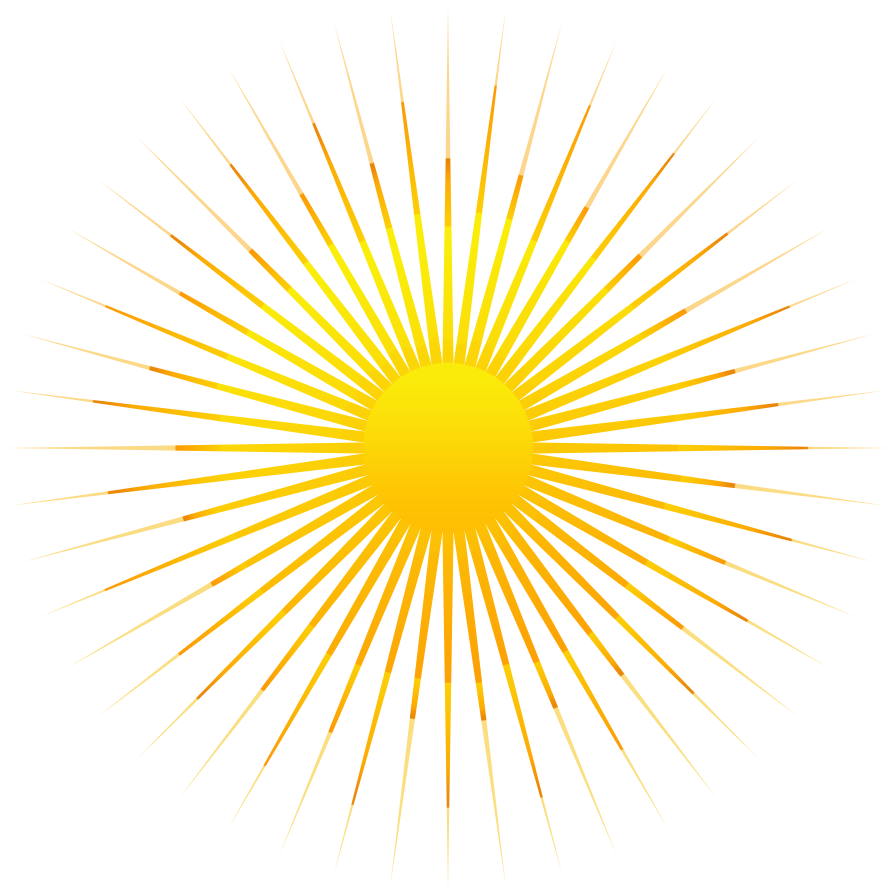
This background is drawn by a Shadertoy shader. Its source:

```glsl
// A yellow sun disc with a burst of thin tapering rays on white.
// Polar repetition folds the plane into one ray; each ray is coloured in
// three radial bands, with hashed joints, and a warm vertical gradient.

#define RAY_COUNT 48.0
#define DISC_RADIUS 0.095
#define RAY_TIP 0.491
#define RAY_HALF_WIDTH 0.0062
#define INNER_END 0.257
#define LONG_BAND 0.393
#define SHORT_BAND 0.326
#define JOINT_JITTER 0.045

const float TAU = 6.2831853;
const vec3 LEMON = vec3(0.98, 0.93, 0.04);
const vec3 GOLD = vec3(0.99, 0.78, 0.02);
const vec3 ORANGE = vec3(0.99, 0.60, 0.02);
const vec3 AMBER = vec3(0.91, 0.53, 0.03);
const vec3 PEACH = vec3(0.99, 0.84, 0.55);
const vec3 CREAM = vec3(0.98, 0.87, 0.50);

float hash(float n) {
    return fract(sin(n * 127.1 + 11.7) * 43758.5453);
}

// Lemon to gold to orange as t runs from 0 to 1.
vec3 warmRamp(float t) {
    t = clamp(t, 0.0, 1.0);
    return t < 0.5 ? mix(LEMON, GOLD, t * 2.0) : mix(GOLD, ORANGE, t * 2.0 - 1.0);
}

// Share of a pixel, centred at distance d, covered by a strip.
float stripCoverage(float d, float halfWidth, float px) {
    float high = min(d + 0.5 * px, halfWidth);
    float low = max(d - 0.5 * px, -halfWidth);
    return clamp((high - low) / px, 0.0, 1.0);
}

// Outer joint: long and short rays alternate, swapping parity partway round.
float outerJoint(float id) {
    float odd = mod(id, 2.0);
    float swapped = step(29.5, id) + step(id, 0.5);
    float isLong = abs(odd - swapped);
    return mix(SHORT_BAND, LONG_BAND, isLong) + (hash(id) - 0.5) * JOINT_JITTER;
}

vec3 rayColor(vec2 p, float r, float id, float px) {
    float innerEnd = INNER_END + (hash(id + 70.0) - 0.5) * 0.02;
    float outerEnd = outerJoint(id);

    // Inner band: vertical gradient, slightly warmer to the right.
    vec3 inner = warmRamp(0.42 - 1.9 * p.y + 0.5 * p.x);
    float collar = 0.121 + 0.004 * sin(16.0 * atan(p.y, p.x));
    float tint = 1.0 - smoothstep(collar - px, collar + px, r);
    inner = mix(inner, GOLD, 0.3 * tint);

    // Middle band: gold turning orange, some rays ending in amber.
    float along = clamp((r - innerEnd) / (outerEnd - innerEnd), 0.0, 1.0);
    vec3 middle = warmRamp(mix(0.4, 1.0, along));
    float dark = step(0.45, hash(id + 31.0)) * smoothstep(0.65, 1.0, along);
    middle = mix(middle, AMBER, dark);

    // Outer band: pale tips, peach above and cream below.
    vec3 pale = mix(CREAM, PEACH, smoothstep(-0.25, 0.25, p.y));

    vec3 color = mix(inner, middle, smoothstep(-px, px, r - innerEnd));
    return mix(color, pale, smoothstep(-px, px, r - outerEnd));
}

void mainImage(out vec4 fragColor, in vec2 fragCoord) {
    float px = 1.0 / min(iResolution.x, iResolution.y);
    vec2 p = (fragCoord - 0.5 * iResolution.xy) * px;
    float r = length(p);

    // Fold the angle into the nearest ray.
    float sector = TAU / RAY_COUNT;
    float angle = atan(p.y, p.x);
    float index = floor(angle / sector + 0.5);
    float id = mod(index, RAY_COUNT);
    float offset = abs(r * sin(angle - index * sector));

    // Rays taper linearly to their tips.
    float taper = (RAY_TIP - r) / (RAY_TIP - DISC_RADIUS);
    float halfWidth = RAY_HALF_WIDTH * max(taper, 0.0);
    float rayMask = stripCoverage(offset, halfWidth, px);
    vec3 color = mix(vec3(1.0), rayColor(p, r, id, px), rayMask);

    // Disc with its own vertical gradient.
    vec3 disc = mix(LEMON, vec3(1.0, 0.74, 0.01),
                    smoothstep(-0.08, 1.1, 0.5 - p.y / (2.0 * DISC_RADIUS)));
    float discMask = 1.0 - smoothstep(-px, px, r - DISC_RADIUS);
    color = mix(color, disc, discMask);

    fragColor = vec4(color, 1.0);
}
```
